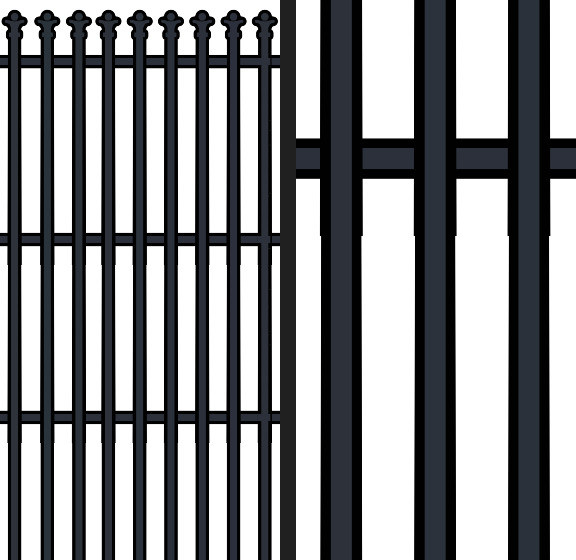
Left: the whole. Right: its middle third, enlarged.
A Shadertoy shader for this pattern:

```glsl
const vec2 CANVAS = vec2(384.0, 768.0);
const int POSTS = 9;
const float POST_PITCH = 42.9;
const float RAIL_PITCH = 244.0;
const float OUTLINE = 4.4;
const float HALF_FILL = 4.8;
const vec3 INK = vec3(0.005);
const vec3 IRON = vec3(0.17, 0.19, 0.23);

float hash(vec2 p) {
    vec3 q = fract(vec3(p.xyx) * 0.1031);
    q += dot(q, q.yzx + 33.33);
    return fract((q.x + q.y) * q.z);
}

float box(vec2 p, vec2 halfSize) {
    vec2 q = abs(p) - halfSize;
    return length(max(q, 0.0)) + min(max(q.x, q.y), 0.0);
}

float capsule(vec2 p, vec2 a, vec2 b, float radius) {
    vec2 ab = b - a;
    float t = clamp(dot(p - a, ab) / dot(ab, ab), 0.0, 1.0);
    return length(p - a - ab * t) - radius;
}

float smoothMin(float a, float b, float k) {
    float h = max(k - abs(a - b), 0.0) / k;
    return min(a, b) - h * h * k * 0.25;
}

float coverage(float d, float pixel) {
    return 1.0 - smoothstep(-0.5 * pixel, 0.5 * pixel, d);
}

// Uneven spacing: the second and third posts lean right of the grid
float postCenter(float index) {
    return 20.0 + POST_PITCH * index + 2.6 * exp(-2.0 * pow(abs(index - 1.6), 4.0));
}

// Domed tip, side arms, tapering neck and collar; y runs downward
float finial(vec2 p) {
    p.x = abs(p.x);
    float tip = length(p - vec2(0.0, 23.0)) - 5.2;
    float arm = capsule(p, vec2(0.0, 32.0), vec2(11.3, 29.3), 2.2);
    float neck = max(abs(p.y - 35.0) - 5.0, (p.x - 8.5 + 0.45 * (p.y - 30.0)) * 0.91);
    float collar = box(p - vec2(0.0, 47.5), vec2(5.8, 1.8)) - 1.7;
    float head = smoothMin(smoothMin(tip, arm, 2.5), neck, 1.5);
    return min(head, collar);
}

// Outline swells slightly down each cast section
float sectionSwell(float y) {
    float section = (y - 120.0) / RAIL_PITCH;
    return 0.6 * fract(section) * step(0.0, section) * step(section, 2.0);
}

float railDistance(float y) {
    float row = clamp(floor((y - 84.5) / RAIL_PITCH + 0.5), 0.0, 2.0);
    return abs(y - 84.5 - row * RAIL_PITCH);
}

vec3 paintPost(vec3 color, vec2 p, float index, float pixel) {
    float shaft = max(abs(p.x) - HALF_FILL, 30.0 - p.y);
    float fill = min(shaft, finial(p));
    float edge = min(shaft - sectionSwell(p.y), finial(p)) - OUTLINE;
    vec3 tint = IRON + 0.012 * (vec3(hash(vec2(index, 1.0)),
                                     hash(vec2(index, 2.0)),
                                     hash(vec2(index, 3.0))) - 0.5);
    color = mix(color, INK, coverage(edge, pixel));
    color = mix(color, tint, coverage(fill, pixel));

    // Dark creases at the sides of the collar
    float crease = box(vec2(abs(p.x) - 7.5, p.y - 44.0), vec2(2.5, 0.5));
    return mix(color, INK, coverage(crease, pixel));
}

// The final post has open rail joints and sparse chips on its right edge
vec3 wearLastPost(vec3 color, vec2 p, float pixel) {
    float joint = max(railDistance(p.y) - HALF_FILL, abs(p.x + 1.0) - 8.6);
    color = mix(color, IRON, coverage(joint, pixel));
    vec2 cell = floor(p / 2.0);
    float chipped = step(0.965, hash(cell + 71.0)) * step(160.0, p.y) * step(p.y, 500.0);
    float chip = length(p - (cell + 0.5) * 2.0) - 0.7;
    float band = step(abs(p.x - 6.0), 2.0);
    return mix(color, IRON, 0.6 * chipped * band * coverage(chip, pixel));
}

void mainImage(out vec4 fragColor, in vec2 fragCoord) {
    vec2 p = fragCoord / iResolution.xy * CANVAS;
    p.y = CANVAS.y - p.y;
    float pixel = CANVAS.x / iResolution.x;

    // Rails behind the posts
    float rail = railDistance(p.y) - HALF_FILL;
    vec3 color = mix(vec3(1.0), INK, coverage(rail - OUTLINE, pixel));
    color = mix(color, IRON, coverage(rail, pixel));

    // Posts from left to right
    for (int i = 0; i < POSTS; i++) {
        float index = float(i);
        vec2 local = p - vec2(postCenter(index), 0.0);
        color = paintPost(color, local, index, pixel);
    }
    float lastCenter = postCenter(float(POSTS - 1));
    color = wearLastPost(color, p - vec2(lastCenter, 0.0), pixel);

    fragColor = vec4(color, 1.0);
}
```
